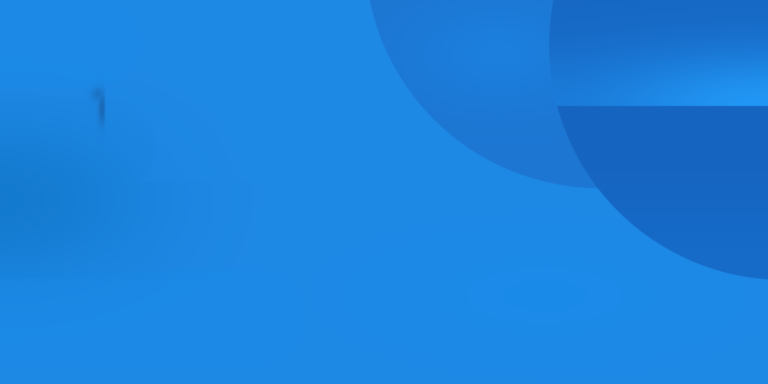
Write a Shadertoy shader that draws this background.

```glsl
// Flat blue backdrop with two large overlapping discs hanging from the top right.
// The front disc holds a lit band cut by a level edge; soft pills and shade tint
// the left side. Built from signed distances, in units of the canvas height.

const vec3 BASE_BLUE   = vec3(0.118, 0.533, 0.898);
const vec3 BRIGHT_BLUE = vec3(0.098, 0.545, 0.914);
const vec3 SHADE_BLUE  = vec3(0.075, 0.480, 0.810);
const vec3 BACK_BLUE   = vec3(0.110, 0.463, 0.824);
const vec3 BACK_GLOW   = vec3(0.110, 0.505, 0.878);
const vec3 FRONT_BLUE  = vec3(0.082, 0.392, 0.753);
const vec3 FRONT_LOW   = vec3(0.085, 0.420, 0.785);
const vec3 BAND_GLOW   = vec3(0.130, 0.590, 0.960);
const vec3 SMUDGE_BLUE = vec3(0.090, 0.350, 0.620);

const vec2  BACK_CENTER  = vec2(1.5625, 1.122);
const vec2  FRONT_CENTER = vec2(2.042, 0.883);
const float DISC_RADIUS  = 0.612;
const float BAND_EDGE    = 0.724;   // level lower edge of the lit band
const float SHADE_HEIGHT = 0.48;    // middle of the shade on the left

// Coverage of a shape from its signed distance, with an edge of given softness.
float cover(float dist, float soft) {
    return 1.0 - smoothstep(-soft, soft, dist);
}

// Horizontal pill between two x positions.
float pillDistance(vec2 p, float x0, float x1, float y, float radius) {
    return length(p - vec2(clamp(p.x, x0, x1), y)) - radius;
}

// Elliptical glow that falls off smoothly from its center.
float glow(vec2 p, vec2 center, vec2 size) {
    vec2 q = (p - center) / size;
    return exp(-dot(q, q));
}

// Faint pills that run in from the left, and a wide one low in the middle.
vec3 paintPills(vec3 color, vec2 p) {
    float upper  = cover(pillDistance(p, -1.0, 0.25, 0.890, 0.115), 0.012);
    float middle = cover(pillDistance(p, -1.0, 0.28, 0.620, 0.130), 0.012);
    float long_  = cover(pillDistance(p, -1.0, 0.78, 0.400, 0.133), 0.012);
    float lower  = cover(pillDistance(p, -1.0, 0.67, 0.175, 0.122), 0.012);
    float wide   = glow(p, vec2(1.42, 0.23), vec2(0.45, 0.16));

    color = mix(color, BRIGHT_BLUE, 0.45 * max(upper, lower));
    color = mix(color, BRIGHT_BLUE, 0.75 * wide);

    // Shade deepens toward the left edge inside the middle pills.
    float fade = 1.0 - smoothstep(0.0, 0.9, p.x);
    float reach = glow(vec2(0.0, p.y), vec2(0.0, SHADE_HEIGHT), vec2(1.0, 0.22));
    float body = max(max(middle, long_), 0.55);
    return mix(color, SHADE_BLUE, body * reach * fade * fade);
}

// Small dark streak with a sharper right side.
vec3 paintSmudge(vec3 color, vec2 p) {
    float streak = glow(p, vec2(0.266, 0.718), vec2(0.010, 0.042));
    float head   = glow(p, vec2(0.256, 0.755), vec2(0.018, 0.018));
    float side   = 1.0 - smoothstep(0.270, 0.278, p.x);
    return mix(color, SMUDGE_BLUE, side * max(0.65 * streak, 0.45 * head));
}

vec3 backDisc(vec2 p) {
    float light = glow(p, vec2(1.30, 0.86), vec2(0.23, 0.13));
    return mix(BACK_BLUE, BACK_GLOW, 0.8 * light);
}

vec3 frontDisc(vec2 p, float pixel) {
    vec3 lowColor = mix(FRONT_LOW, FRONT_BLUE, smoothstep(0.30, 0.60, p.y));

    // Light gathers along the band's edge and strengthens to the right.
    float rise = max(p.y - BAND_EDGE, 0.0);
    float across = smoothstep(1.42, 2.0, p.x);
    float light = mix(0.40, 1.0, across) * exp(-rise * rise / 0.020);
    vec3 bandColor = mix(FRONT_BLUE + vec3(0.005, 0.015, 0.015), BAND_GLOW, light);

    return mix(lowColor, bandColor, smoothstep(-pixel, pixel, p.y - BAND_EDGE));
}

void mainImage(out vec4 fragColor, in vec2 fragCoord) {
    vec2 p = fragCoord / iResolution.y;
    p.x *= 2.0 * iResolution.y / iResolution.x;
    float pixel = 1.0 / iResolution.y;

    vec3 color = paintPills(BASE_BLUE, p);
    color = paintSmudge(color, p);

    float back  = length(p - BACK_CENTER) - DISC_RADIUS;
    float front = length(p - FRONT_CENTER) - DISC_RADIUS;
    color = mix(color, backDisc(p), cover(back, pixel));
    color = mix(color, frontDisc(p, pixel), cover(front, pixel));

    fragColor = vec4(color, 1.0);
}
```
